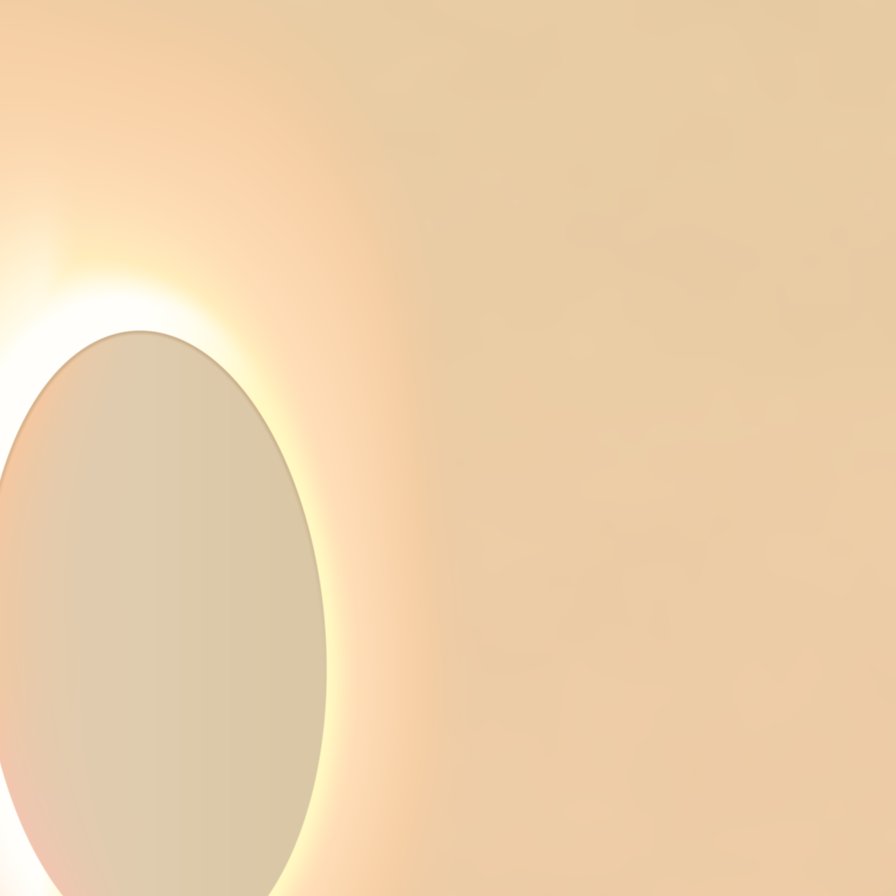
Write a WebGL 2 fragment shader that draws this background.

```glsl
#version 300 es
precision highp float;
// A backlit oval disc on a warm plaster wall. The halo is a set of colour
// ramps over the distance to a sheared ellipse; its reach grows toward the
// upper left, where the hidden lamp burns out to white.
uniform vec2 u_resolution;
out vec4 outColor;

float hash(vec2 p) {
  return fract(sin(dot(p, vec2(127.1, 311.7))) * 43758.5453);
}

float valueNoise(vec2 p) {
  vec2 i = floor(p), f = fract(p);
  f = f * f * (3.0 - 2.0 * f);
  return mix(mix(hash(i), hash(i + vec2(1, 0)), f.x),
             mix(hash(i + vec2(0, 1)), hash(i + vec2(1, 1)), f.x), f.y);
}

// Approximate signed distance to an ellipse centred on the origin
float ellipseDistance(vec2 p, vec2 radii) {
  float k = length(p / radii);
  return k * (k - 1.0) / max(length(p / (radii * radii)), 1e-4);
}

// Plaster: slow diagonal tint with faint blotches
vec3 wallColor(vec2 uv) {
  vec3 wall = mix(vec3(0.928, 0.800, 0.653), vec3(0.908, 0.798, 0.640),
                  smoothstep(0.1, 1.0, uv.y));
  float blotch = valueNoise(uv * vec2(9.0, 13.0)) + 0.5 * valueNoise(uv * 31.0);
  return wall + 0.008 * (blotch - 0.75);
}

// Halo: peach outer ring, pale inner ring, yellow rim and white core
vec3 addHalo(vec3 color, vec2 uv, vec2 offset, float dist) {
  float d = max(dist, 0.0);
  float facing = dot(normalize(offset + 1e-5), normalize(vec2(-0.4, 0.9)));
  float t = clamp((facing + 0.4) / 1.4, 0.0, 1.0);
  float s = d / (0.14 + 0.32 * t * t * t);
  color = mix(color, vec3(0.960, 0.805, 0.640), 1.0 - smoothstep(0.65, 1.2, s));
  color = mix(color, vec3(1.0, 0.865, 0.715), 1.0 - smoothstep(0.15, 0.9, s));

  float rim = d / (0.020 + 0.105 * pow(t, 6.0));
  color = mix(color, vec3(1.0, 0.975, 0.760), exp(-rim * rim * 0.9));
  float core = (1.0 - smoothstep(0.30, 0.85, rim)) * smoothstep(0.72, 0.96, t);
  float leftSpill = 1.0 - smoothstep(0.04, 0.09, uv.x);
  return mix(color, vec3(1.0, 0.998, 0.985), max(core, leftSpill * exp(-d * d * 90.0)));
}

// Disc face: beige, with warm light bleeding in from its left edge
vec3 discColor(vec2 uv, vec2 offset, float dist) {
  vec3 face = mix(vec3(0.878, 0.798, 0.685), vec3(0.850, 0.780, 0.650),
                  smoothstep(0.1, 0.36, uv.x));
  vec3 blush = mix(vec3(0.950, 0.775, 0.690), vec3(0.970, 0.780, 0.620),
                   smoothstep(0.08, 0.28, uv.y));
  float bleed = exp(dist * 22.0) * (1.0 - smoothstep(-0.13, 0.0, offset.x));
  face = mix(face, blush, bleed);
  float edge = smoothstep(-0.006, 0.0, dist) * smoothstep(-0.1, 0.35, offset.y);
  return mix(face, vec3(0.76, 0.64, 0.48), 0.75 * edge);
}

void main() {
  vec2 uv = gl_FragCoord.xy / u_resolution;
  vec2 offset = uv - vec2(0.172, 0.281);
  offset.x += 0.045 * offset.y;
  float dist = ellipseDistance(offset, vec2(0.192, 0.350));

  vec3 color = addHalo(wallColor(uv), uv, offset, dist);
  float aa = 1.2 / u_resolution.y;
  color = mix(discColor(uv, offset, dist), color, smoothstep(-aa, aa, dist));
  outColor = vec4(color, 1.0);
}
```
